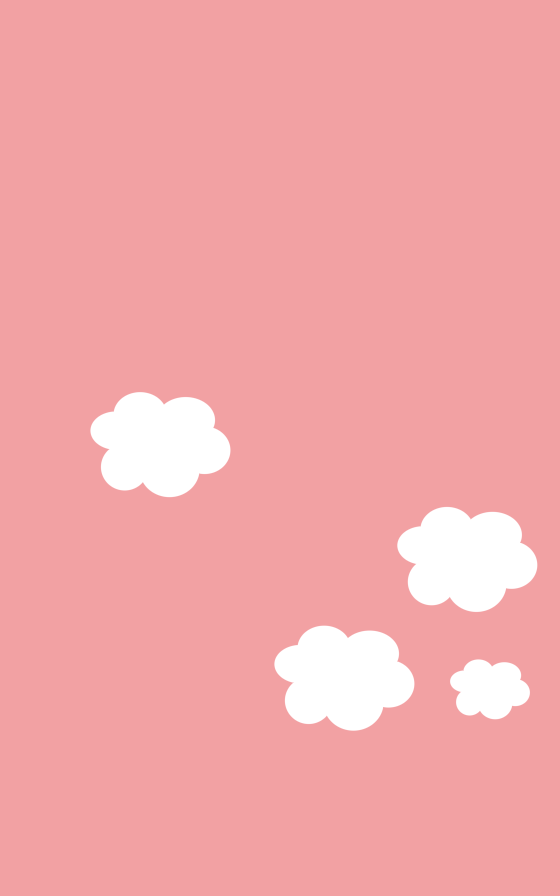
Reproduce this background procedurally as a Shadertoy shader.

```glsl
// Four white puffy clouds on a flat rose sky.

#define SKY_COLOR vec3(0.95, 0.63, 0.64)
#define CLOUD_COLOR vec3(1.0)
#define CANVAS_ASPECT 1.6
#define CLOUD_SIZE 0.125
#define CLOUD_COUNT 4
#define LOBE_COUNT 7

// Cloud placement: centre in canvas widths, relative scale
const vec3 clouds[CLOUD_COUNT] = vec3[](
    vec3(0.2865, 0.806, 1.0),
    vec3(0.8345, 0.601, 1.0),
    vec3(0.6150, 0.389, 1.0),
    vec3(0.8750, 0.369, 0.57)
);

// Cloud lobes: centre and radii of each ellipse, the core last
const vec4 lobes[LOBE_COUNT] = vec4[](
    vec4(-0.29, 0.43, 0.38, 0.32),
    vec4(0.36, 0.35, 0.42, 0.33),
    vec4(0.63, -0.08, 0.37, 0.34),
    vec4(0.13, -0.35, 0.43, 0.40),
    vec4(-0.51, -0.32, 0.34, 0.335),
    vec4(-0.63, 0.20, 0.37, 0.275),
    vec4(0.00, 0.02, 0.67, 0.47)
);

// Approximate signed distance to an axis-aligned ellipse
float ellipseDistance(vec2 p, vec2 radii) {
    float k = length(p / radii);
    float slope = length(p / (radii * radii));
    return k * (k - 1.0) / max(slope, 1e-4);
}

// Union of all lobes of one cloud
float cloudDistance(vec2 p) {
    float d = 1e3;
    for (int i = 0; i < LOBE_COUNT; i++) {
        d = min(d, ellipseDistance(p - lobes[i].xy, lobes[i].zw));
    }
    return d;
}

void mainImage(out vec4 fragColor, in vec2 fragCoord) {
    vec2 p = fragCoord / iResolution.xy * vec2(1.0, CANVAS_ASPECT);
    float pixel = 1.0 / iResolution.x;

    // Nearest cloud edge, in canvas widths
    float d = 1e3;
    for (int i = 0; i < CLOUD_COUNT; i++) {
        float size = CLOUD_SIZE * clouds[i].z;
        d = min(d, cloudDistance((p - clouds[i].xy) / size) * size);
    }

    float cover = 1.0 - smoothstep(-0.7 * pixel, 0.7 * pixel, d);
    fragColor = vec4(mix(SKY_COLOR, CLOUD_COLOR, cover), 1.0);
}
```
